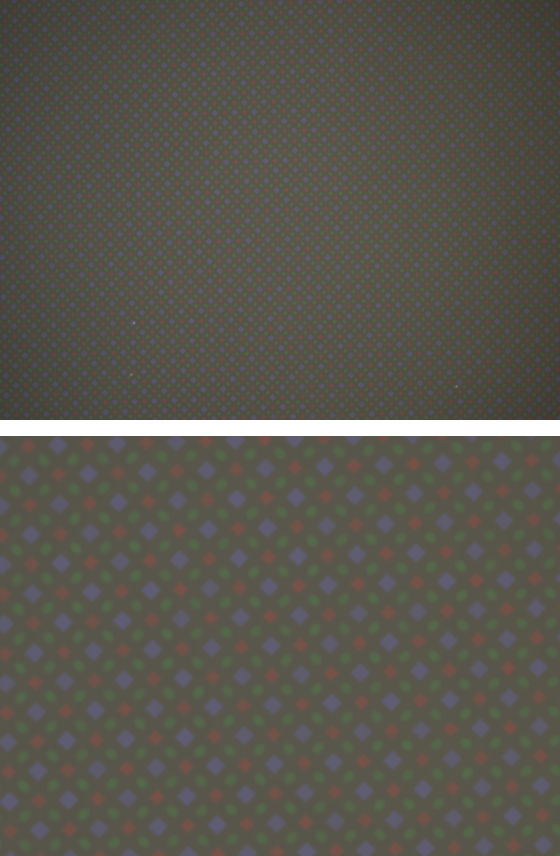
Top, the full canvas; bottom, a detail of the centre.
Give the GLSL for this pattern, as a WebGL 1 fragment shader.

```glsl
precision highp float;

uniform vec2 u_resolution;

// Lattice: lengths in canvas heights, element sizes in lattice steps
const float STEP_SIZE = 0.02347;
const float TILT = 0.03;
const vec2 ANCHOR = vec2(0.0156, 0.0243);
const float BLUE_HALF = 0.235;
const float RED_HALF = 0.185;
const float CORNER = 0.07;
const vec2 GREEN_RADII = vec2(0.20, 0.155);
const float SOFTNESS = 0.09;

// Colours at full brightness
const vec3 BASE = vec3(0.350, 0.340, 0.295);
const vec3 RED = vec3(0.455, 0.325, 0.290);
const vec3 GREEN = vec3(0.335, 0.405, 0.295);
const vec3 BLUE = vec3(0.375, 0.365, 0.440);
const vec3 DUST = vec3(0.16, 0.17, 0.18);

// Light and wear
const vec2 LIGHT_CENTRE = vec2(-0.03, -0.04);
const float FALLOFF = 0.45;
const float ELEMENT_VARIATION = 0.12;
const float MOTTLE = 0.012;
const float DUST_CELL = 0.16;
const float DUST_CHANCE = 0.07;
const float DUST_RADIUS = 0.0028;

float hash(vec2 p) {
  vec3 q = fract(vec3(p.xyx) * 0.1031);
  q += dot(q, q.yzx + 33.33);
  return fract((q.x + q.y) * q.z);
}

// 45 degree turn
vec2 diagonal(vec2 p) {
  return vec2(p.x + p.y, p.y - p.x) * 0.70711;
}

float roundedDiamond(vec2 p, float halfSide) {
  vec2 d = abs(diagonal(p)) - halfSide + CORNER;
  return length(max(d, 0.0)) + min(max(d.x, d.y), 0.0) - CORNER;
}

float ellipse(vec2 p, vec2 radii) {
  return (length(p / radii) - 1.0) * min(radii.x, radii.y);
}

float coverage(float d, float edge) {
  return 1.0 - smoothstep(-edge, edge, d);
}

float strength(vec2 id) {
  return 1.0 + ELEMENT_VARIATION * (2.0 * hash(id + 200.0) - 1.0);
}

// Red and blue diamonds on a checkerboard, green ovals in the gaps
vec3 emitters(vec2 q, float edge) {
  vec2 node = floor(q + 0.5);
  float isRed = mod(node.x + node.y, 2.0);
  float diamond = roundedDiamond(q - node, mix(BLUE_HALF, RED_HALF, isRed));
  vec3 tint = mix(BLUE, RED, isRed) - BASE;
  vec3 color = BASE + tint * coverage(diamond, edge) * strength(node);

  // Each oval is longest towards its red neighbours
  vec2 cell = floor(q);
  float turned = mod(cell.x + cell.y, 2.0);
  vec2 axes = diagonal(q - cell - 0.5);
  float oval = ellipse(mix(axes.yx, axes, turned), GREEN_RADII);
  return color + (GREEN - BASE) * coverage(oval, edge) * strength(cell + 71.5);
}

// Rare faint specks at hashed positions
float dust(vec2 p, float pixel) {
  vec2 cell = floor(p / DUST_CELL);
  vec2 seed = cell + 50.0;
  vec2 offset = 0.15 + 0.7 * vec2(hash(seed + 3.1), hash(seed + 8.7));
  float d = length(p - (cell + offset) * DUST_CELL) - DUST_RADIUS;
  float present = step(hash(seed), DUST_CHANCE);
  return present * coverage(d, max(pixel, DUST_RADIUS));
}

// Broad uneven brightness from layered sines
float mottle(vec2 p) {
  float sum = 0.0;
  float amplitude = 0.5;
  for (int i = 0; i < 4; i++) {
    sum += amplitude * sin(p.x * 9.0 + 1.7 * sin(p.y * 5.0 + float(i)));
    p = mat2(0.8, 0.6, -0.6, 0.8) * p * 1.9 + 0.37;
    amplitude *= 0.5;
  }
  return sum;
}

void main() {
  vec2 p = (gl_FragCoord.xy - 0.5 * u_resolution) / u_resolution.y;
  float pixel = 1.0 / u_resolution.y;

  // Slightly tilted lattice
  float c = cos(TILT);
  float s = sin(TILT);
  vec2 q = mat2(c, -s, s, c) * (p - ANCHOR) / STEP_SIZE;
  vec3 color = emitters(q, max(SOFTNESS, 0.7 * pixel / STEP_SIZE));

  // Vignette, darker to the upper right, with a warm drift across
  vec2 v = p - LIGHT_CENTRE;
  float light = 1.0 - FALLOFF * dot(v, v) + MOTTLE * mottle(p);
  color *= light * (1.0 + vec3(0.02, 0.0, -0.03) * p.x);

  color += DUST * dust(p, pixel);
  gl_FragColor = vec4(color, 1.0);
}
```
